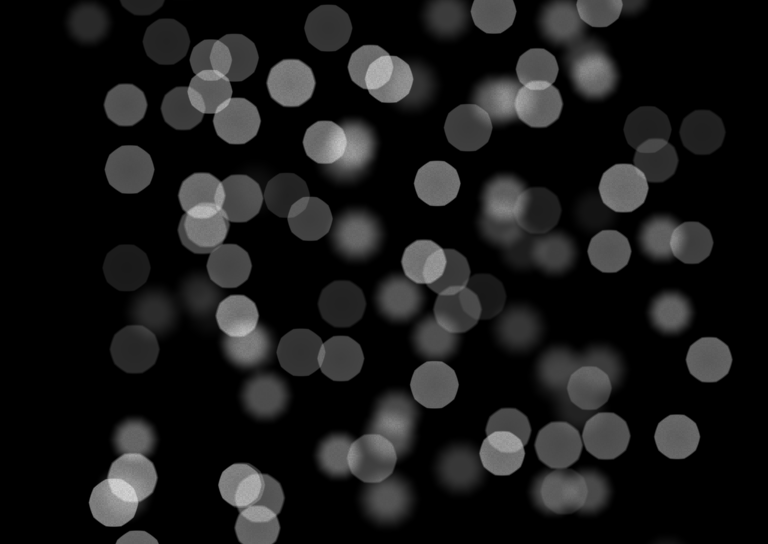
Give the GLSL for this background, as a WebGL 1 fragment shader.

```glsl
precision highp float;

uniform vec2 u_resolution;

const int COLUMNS = 12;
const int ROWS = 9;
const vec2 FIELD_MIN = vec2(0.130, -0.02);   // fractions of the canvas
const vec2 FIELD_MAX = vec2(0.905, 1.02);
const float SCATTER = 1.7;                   // jitter, in cells
const float SHARP_SHARE = 0.57;
const vec2 SHARP_RADIUS = vec2(0.036, 0.0445);   // fractions of the height
const vec2 BLURRED_RADIUS = vec2(0.033, 0.039);
const vec2 SHARP_SOFTNESS = vec2(0.035, 0.08);   // fractions of the radius
const vec2 BLURRED_SOFTNESS = vec2(0.42, 0.68);
const vec2 SHARP_LEVEL = vec2(0.06, 0.51);
const vec2 BLURRED_LEVEL = vec2(0.04, 0.42);
const float BLADES = 10.0;
const float BLADE_FLATNESS = 0.6;
const float RIM_GLOW = 0.08;
const float GRAIN_ROWS = 362.0;
const float GRAIN_STRENGTH = 0.07;
const float PI = 3.14159265;

float hash(vec2 p) {
    return fract(sin(dot(p, vec2(12.9898, 78.233))) * 43758.5453);
}

float pick(vec2 range, float t) {
    return mix(range.x, range.y, t);
}

// Distance from the centre of a rounded polygonal aperture
float apertureDistance(vec2 p) {
    float sector = 2.0 * PI / BLADES;
    float angle = atan(p.y, p.x + 1e-6);
    float toBlade = cos(mod(angle, sector) - 0.5 * sector);
    return length(p) * mix(1.0, toBlade, BLADE_FLATNESS);
}

// Brightness added by the light that belongs to one cell
float bokeh(vec2 p, vec2 cell, float aspect) {
    vec2 jitter = vec2(hash(cell + 3.1), hash(cell + 17.7)) - 0.5;
    vec2 place = (cell + 0.5 + SCATTER * jitter) / vec2(COLUMNS, ROWS);
    vec2 centre = mix(FIELD_MIN, FIELD_MAX, place) * vec2(aspect, 1.0);

    bool sharp = hash(cell + 29.3) < SHARP_SHARE;
    vec2 radii = sharp ? SHARP_RADIUS : BLURRED_RADIUS;
    vec2 softnesses = sharp ? SHARP_SOFTNESS : BLURRED_SOFTNESS;
    vec2 levels = sharp ? SHARP_LEVEL : BLURRED_LEVEL;

    float radius = pick(radii, sqrt(hash(cell + 41.9)));
    float softness = radius * pick(softnesses, hash(cell + 53.2));
    float level = pick(levels, pow(hash(cell + 67.4), 0.8));

    float d = apertureDistance(p - centre);
    float edge = max(softness, 1.0 / u_resolution.y);
    float cover = 1.0 - smoothstep(radius - edge, radius + edge, d);
    float rim = sharp ? RIM_GLOW * (min(d / radius, 1.0) - 1.0) : 0.0;
    return level * cover * (1.0 + rim);
}

void main() {
    float aspect = u_resolution.x / u_resolution.y;
    vec2 p = gl_FragCoord.xy / u_resolution.y;

    // Screen-blend all the lights
    float darkness = 1.0;
    for (int row = 0; row < ROWS; row++) {
        for (int column = 0; column < COLUMNS; column++) {
            darkness *= 1.0 - bokeh(p, vec2(column, row), aspect);
        }
    }
    float light = 1.0 - darkness;

    // Fine grain, visible only in the brighter discs
    float grain = hash(floor(p * GRAIN_ROWS)) - 0.5;
    light *= 1.0 + GRAIN_STRENGTH * grain * smoothstep(0.2, 0.5, light);

    gl_FragColor = vec4(vec3(light), 1.0);
}
```
